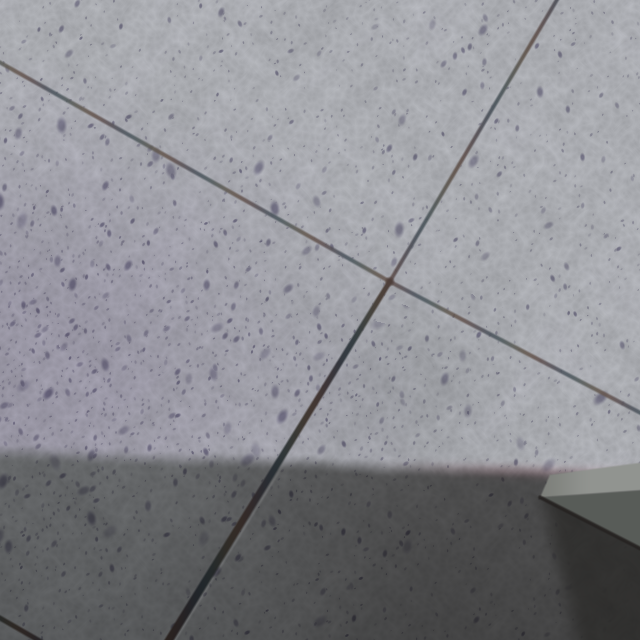
Reproduce this texture procedurally as a three.js fragment shader.

```glsl
#define CROSSING vec2(0.609, 0.560)
#define BLOCK_CORNER vec2(0.844, 0.223)
#define LIT_STONE vec3(0.672, 0.680, 0.700)
#define VIOLET_STONE vec3(0.600, 0.590, 0.645)
#define SHADE_LEFT vec3(0.385, 0.393, 0.400)
#define SHADE_RIGHT vec3(0.295, 0.295, 0.297)
#define SPECK_TINT vec3(0.57, 0.55, 0.66)
#define JOINT_COLOR vec3(0.27, 0.26, 0.26)
#define SOFT 0.0022
varying vec2 vUv;

vec2 hash2(vec2 p) {
  vec3 q = fract(p.xyx * vec3(0.1031, 0.1030, 0.0973));
  q += dot(q, q.yzx + 33.33);
  return fract((q.xx + q.yz) * q.zy);
}

// Signed distance to the line a-b, positive on its left
float side(vec2 p, vec2 a, vec2 b) {
  vec2 d = normalize(b - a);
  return dot(p - a, vec2(-d.y, d.x));
}

float segment(vec2 p, vec2 a, vec2 b) {
  vec2 d = b - a;
  return length(p - a - d * clamp(dot(p - a, d) / dot(d, d), 0.0, 1.0));
}

float inside(float d) { return smoothstep(-SOFT, SOFT, d); }
float stroke(float d, float halfWidth) { return 1.0 - inside(d - halfWidth); }

// Scattered oval pits (x) and distance to the nearest cell point (y)
vec2 specks(vec2 p, float density) {
  vec2 cell = floor(p);
  vec2 result = vec2(0.0, 2.0);
  for (int j = -1; j <= 1; j++)
    for (int i = -1; i <= 1; i++) {
      vec2 id = cell + vec2(float(i), float(j));
      vec2 shape = hash2(id + 71.0);
      vec2 pick = hash2(id + 137.0);
      vec2 d = p - id - hash2(id);
      result.y = min(result.y, length(d));
      float angle = 0.4 + shape.x * 1.6;
      vec2 axis = vec2(cos(angle), sin(angle));
      d = vec2(dot(d, axis) * 0.7, dot(d, vec2(-axis.y, axis.x)) * 1.15);
      float radius = mix(0.10, 0.24, shape.y);
      float pit = 1.0 - smoothstep(radius * 0.35, radius * 1.25, length(d));
      result.x = max(result.x, pit * step(pick.x, density) * mix(0.35, 1.0, pick.y));
    }
  return result;
}

// Layered, bent sines for cloudy stains, about -1 to 1
float mottle(vec2 p) {
  float sum = 0.0, gain = 0.5;
  for (int i = 0; i < 5; i++) {
    p += 0.7 * sin(p.yx * 1.3 + vec2(1.7, 4.1));
    sum += gain * sin(p.x) * sin(p.y + 0.8);
    p = mat2(1.5, 1.1, -1.1, 1.5) * p + 2.3;
    gain *= 0.62;
  }
  return sum;
}

void main() {
  vec2 p = vUv;
  float cloud = mottle(p * 17.0);
  float fine = mottle(p * 75.0 + 9.0);

  // Lit stone, more violet at the lower left
  float violet = smoothstep(0.75, 0.0, length((p - vec2(0.0, 0.42)) * vec2(1.0, 1.35)));
  vec3 lit = mix(LIT_STONE, VIOLET_STONE, clamp(violet * 1.1 + cloud * 0.12, 0.0, 1.0));
  vec2 fromStain = p - vec2(0.62, 0.38);
  float stain = exp(-dot(fromStain, fromStain) * 40.0);
  lit -= 0.055 * stain;

  // Broad shadow with a soft, slightly sloping edge
  vec3 shade = mix(SHADE_LEFT, SHADE_RIGHT, smoothstep(0.15, 0.75, p.x)) * (0.9 + 0.5 * p.y);
  float edge = side(p, vec2(0.0, 0.293), vec2(0.846, 0.263));
  vec3 color = mix(shade, lit, smoothstep(-0.016, 0.016, edge + cloud * 0.003));
  color += vec3(0.05, 0.0, 0.01) * exp(-edge * edge * 9000.0) * smoothstep(0.55, 0.85, p.x);

  // Stone grain and pits
  float busy = 0.10 + 0.30 * violet + 0.14 * stain;
  vec2 small = specks(p * 92.0 + 41.0, busy + 0.08);
  float pits = max(specks(p * 24.0, busy * 0.8).x, specks(p * 48.0 + 13.0, busy).x);
  color *= 1.0 + 0.035 * cloud + 0.045 * fine;
  color *= 0.965 + 0.07 * small.y;
  color *= mix(vec3(1.0), SPECK_TINT, max(pits, 0.6 * small.x) * 0.85);

  // Joints between slabs, the lower one widening downward
  float across = min(segment(p, vec2(-0.01, 0.908), CROSSING), segment(p, CROSSING, vec2(1.01, 0.350)));
  float upper = segment(p, CROSSING, vec2(0.876, 1.010));
  float lower = segment(p, CROSSING, vec2(0.258, -0.010));
  float corner = segment(p, vec2(-0.01, 0.040), vec2(0.070, -0.006));
  float depth = clamp(1.0 - p.y / CROSSING.y, 0.0, 1.0);
  vec3 joint = JOINT_COLOR + vec3(0.05, 0.02, 0.03) * sin(p.x * 55.0 + vec3(0.0, 1.5, 3.0));
  float rim = side(p, vec2(0.264, 0.0), CROSSING) + 0.0085;
  color += 0.07 * stroke(abs(rim), 0.0015) * smoothstep(0.45, 0.6, depth);
  color = mix(color, joint + 0.07, 0.85 * stroke(across, 0.0031));
  color = mix(color, joint + 0.04, 0.85 * stroke(upper, 0.0030));
  color = mix(color, joint * mix(0.9, 0.48, depth), 0.95 * stroke(lower, 0.0040 + 0.0022 * depth));
  color = mix(color, joint * 0.5, 0.9 * stroke(corner, 0.0038));
  color = mix(color, joint, 0.6 * stroke(length(p - CROSSING), 0.007));

  // Deep shadow under the block
  float underside = side(p, BLOCK_CORNER, vec2(1.0, 0.143));
  float umbra = side(p, vec2(0.838, 0.215), vec2(0.890, 0.0));
  float deep = smoothstep(-0.012, 0.035, umbra) * inside(-underside);
  color = mix(color, vec3(0.185, 0.183, 0.178) * (1.0 + 0.05 * fine), deep * 0.92);

  // Block: dark front, pale top and a dark lower seam
  float lip = side(p, BLOCK_CORNER, vec2(1.0, 0.234));
  float back = side(p, vec2(1.0, 0.277), vec2(0.859, 0.258));
  float tip = side(p, vec2(0.859, 0.258), BLOCK_CORNER);
  vec3 top = mix(vec3(0.49, 0.50, 0.48), vec3(0.57, 0.58, 0.565), smoothstep(0.84, 0.93, p.x));
  color = mix(color, vec3(0.345, 0.360, 0.345), inside(min(-lip, underside)));
  color = mix(color, top, inside(min(lip, min(back, tip))));
  color = mix(color, vec3(0.13, 0.115, 0.11), 0.85 * stroke(segment(p, BLOCK_CORNER, vec2(1.01, 0.138)), 0.0028));
  gl_FragColor = vec4(clamp(color, 0.0, 1.0), 1.0);
}
```
